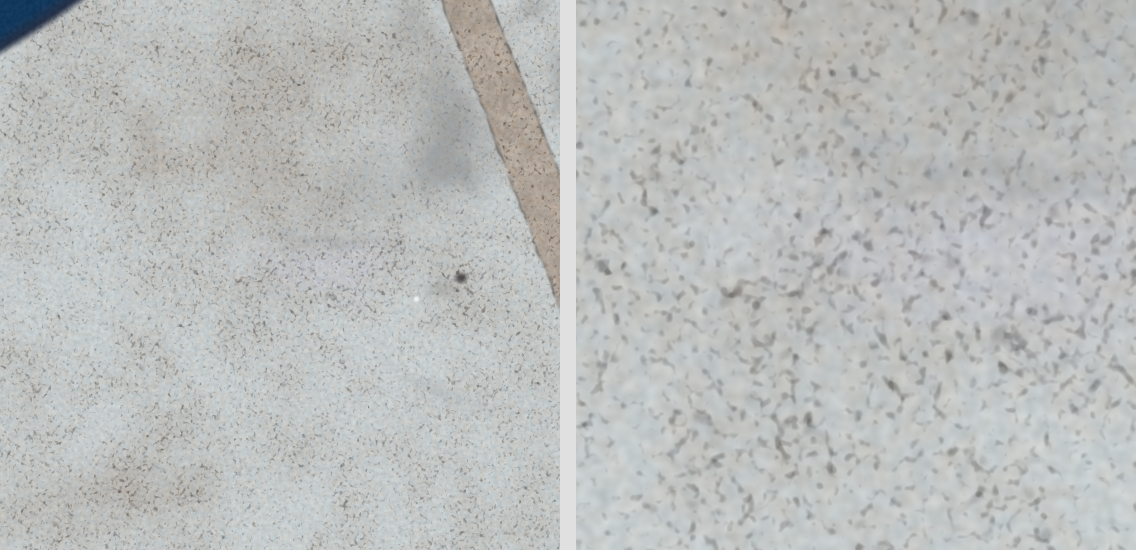
Left: the whole. Right: its middle third, enlarged.
Give the GLSL for this texture, as a Shadertoy shader.

```glsl
// Weathered pale concrete slab with sparse dark grain, soft stains, a tan joint strip and a blue corner.

vec2 hash2(vec2 p) {
    vec3 q = fract(p.xyx * vec3(0.1031, 0.1030, 0.0973));
    q += dot(q, q.yzx + 33.33);
    return fract((q.xx + q.yz) * q.zy);
}

float cornerDot(vec2 cell, vec2 corner, vec2 f) {
    float angle = 6.2832 * hash2(cell + corner + 70.0).x;
    return dot(vec2(cos(angle), sin(angle)), f - corner);
}

float gradientNoise(vec2 p) {
    vec2 i = floor(p), f = fract(p);
    vec2 u = f * f * f * (f * (f * 6.0 - 15.0) + 10.0);
    vec2 e = vec2(0.0, 1.0);
    return mix(mix(cornerDot(i, e.xx, f), cornerDot(i, e.yx, f), u.x),
               mix(cornerDot(i, e.xy, f), cornerDot(i, e.yy, f), u.x), u.y);
}

float fbm(vec2 p) {
    float sum = 0.0, amp = 0.6;
    for (int i = 0; i < 4; i++) {
        sum += amp * gradientNoise(p);
        p = mat2(1.6, 1.2, -1.2, 1.6) * p + 7.3;
        amp *= 0.5;
    }
    return sum;
}

// Soft elliptical patch, 1 at its centre
float blob(vec2 p, vec2 centre, vec2 radius, float angle) {
    vec2 d = p - centre;
    d = vec2(cos(angle) * d.x + sin(angle) * d.y, cos(angle) * d.y - sin(angle) * d.x) / radius;
    return exp(-dot(d, d));
}

// Isolated dark spots: the peaks of rotated noise, denser where the bias is high
float specks(vec2 p, float scale, float bias) {
    vec2 q = mat2(0.8, 0.6, -0.6, 0.8) * p * scale;
    float n = gradientNoise(q) + 0.4 * gradientNoise(q * 1.7 + 5.0);
    return smoothstep(0.22, 0.72, n + bias);
}

void mainImage(out vec4 fragColor, in vec2 fragCoord) {
    vec2 p = fragCoord / iResolution.y;
    vec2 warped = p + 0.07 * vec2(fbm(p * 8.0), fbm(p * 8.0 + 31.0))
                    + 0.02 * vec2(fbm(p * 34.0 + 11.0), fbm(p * 34.0 + 57.0));
    float cloud = fbm(p * 5.0 + 3.0);
    float patches = fbm(p * 15.0 + 17.0);
    float mottle = fbm(p * 38.0 + 23.0);

    // Pale cement with warm, worn areas
    float warm = 0.65 * blob(warped, vec2(0.47, 0.68), vec2(0.25, 0.08), -0.3)
               + 0.5 * blob(warped, vec2(0.55, 0.86), vec2(0.36, 0.15), 0.0)
               + 0.5 * blob(warped, vec2(0.28, 0.73), vec2(0.03, 0.06), 0.3)
               + 0.4 * blob(warped, vec2(0.23, 0.10), vec2(0.26, 0.07), 0.1)
               + 0.7 * cloud + 0.6 * patches + 0.35 * mottle + 0.2;
    vec3 color = mix(vec3(0.785, 0.808, 0.810), vec3(0.710, 0.700, 0.680), clamp(warm, 0.0, 1.0));
    color += 0.025 * patches + 0.04 * mottle;
    color = mix(color, vec3(0.77, 0.77, 0.81), 0.5 * blob(warped, vec2(0.58, 0.515), vec2(0.12, 0.045), 0.0));

    // Grey stains and faint trodden lines
    float stain = 0.75 * blob(warped, vec2(0.81, 0.78), vec2(0.06, 0.085), 0.2)
                + 0.55 * blob(warped, vec2(0.85, 0.69), vec2(0.065, 0.06), 0.0)
                + 0.3 * blob(warped, vec2(0.70, 0.66), vec2(0.13, 0.06), 0.3)
                + 0.4 * blob(warped, vec2(0.76, 0.95), vec2(0.03, 0.06), 0.5)
                + 0.6 * blob(warped, vec2(1.02, 0.85), vec2(0.025, 0.05), 0.0)
                + 0.5 * blob(warped, vec2(0.96, 0.99), vec2(0.04, 0.03), 0.0)
                + 0.35 * blob(warped, vec2(0.60, 0.557), vec2(0.10, 0.014), -0.15)
                + 0.25 * blob(warped, vec2(0.80, 0.285), vec2(0.09, 0.015), -0.4)
                + 0.45 * blob(warped, vec2(0.80, 0.485), vec2(0.03, 0.018), 0.2);
    color = mix(color, vec3(0.59, 0.598, 0.598), clamp(stain, 0.0, 0.8));

    // Tan joint strip running down the right side
    float wobble = 0.005 * gradientNoise(p * 17.0) + 0.003 * gradientNoise(p * 60.0);
    float leftSide = (p.x - 0.802 - 0.385 * (1.0 - p.y) + wobble) * 0.93;
    float rightSide = (0.891 + 0.4 * (1.0 - p.y) - p.x + 0.4 * wobble) * 0.93;
    float inside = min(leftSide, rightSide);
    float strip = smoothstep(-0.004, 0.005, inside);
    color = mix(color, vec3(0.685, 0.642, 0.598) + 0.10 * patches + 0.08 * mottle, strip);

    // Soft grain and tint variation
    float grain = gradientNoise(p * 105.0) + 0.8 * gradientNoise(p * 170.0 + 9.0);
    float smoothArea = clamp(stain, 0.0, 1.0) * (1.0 - strip);
    float roughness = 1.0 - 0.8 * smoothArea;
    color += 0.05 * grain * roughness;
    color += vec3(0.022, 0.0, -0.022) * gradientNoise(p * 70.0 + 40.0);

    // Sparse specks, crowded where the surface is worn or pitted
    float pitted = blob(warped, vec2(0.62, 0.46), vec2(0.05, 0.02), 0.0)
                 + blob(warped, vec2(0.48, 0.42), vec2(0.02, 0.04), 0.0)
                 + blob(warped, vec2(0.69, 0.535), vec2(0.06, 0.015), 0.0);
    float bias = 0.28 * patches + 0.15 * cloud + 0.22 * mottle + 0.12 * pitted;
    float dark = 0.95 * specks(p * vec2(1.1, 0.92) + 2.0, 112.0, bias)
               + 0.7 * specks(p + 5.0, 150.0, bias + 0.05)
               + 0.6 * specks(p + 8.0, 62.0, bias - 0.12);
    color -= vec3(0.19, 0.198, 0.198) * min(dark, 1.4) * roughness;

    // Broken dark seams beside the strip
    float seam = exp(-pow(inside / 0.003, 2.0)) * (0.4 + 0.9 * gradientNoise(p * 40.0));
    color = mix(color, vec3(0.36, 0.34, 0.32), clamp(seam, 0.0, 0.7));

    // Small hole and a bright chip
    vec2 toHole = p - vec2(0.838, 0.496) + 0.003 * vec2(mottle, patches);
    float hole = 1.0 - smoothstep(0.002, 0.016, length(toHole * vec2(0.9, 1.1)));
    color = mix(color, vec3(0.27, 0.25, 0.25), 0.9 * hole);
    color = mix(color, vec3(0.95), 1.0 - smoothstep(0.001, 0.008, length(p - vec2(0.757, 0.456))));

    // Blue object with a dark rim in the upper left corner
    float corner = 0.080 - 0.545 * p.x - 0.84 * (1.0 - p.y) + 0.6 * p.x * (1.0 - p.y);
    vec3 blue = mix(vec3(0.15, 0.19, 0.27), vec3(0.07, 0.22, 0.36), smoothstep(0.0, 0.035, corner));
    color = mix(color, blue + 0.03 * grain, smoothstep(-0.010, 0.008, corner));

    fragColor = vec4(clamp(color, 0.0, 1.0), 1.0);
}
```
